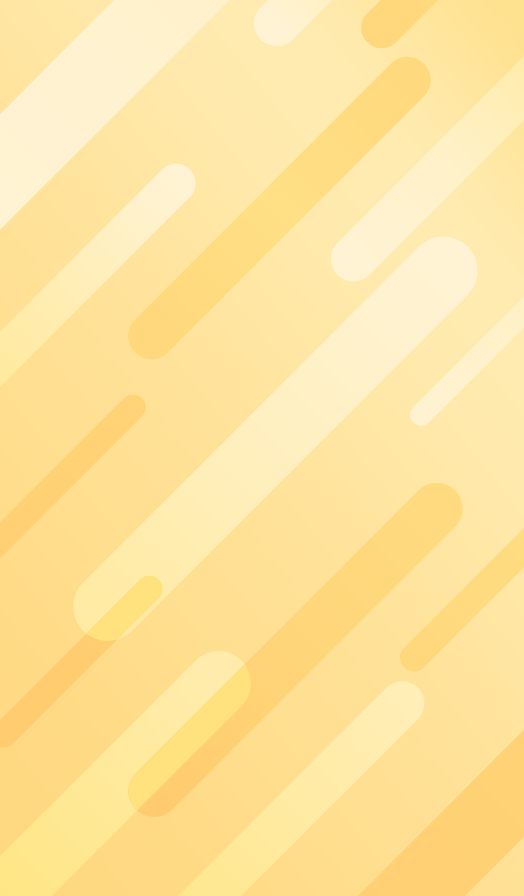
Write a Shadertoy shader that draws this background.

```glsl
const vec2 SLANT = vec2(0.70710678);
const int LIGHT_COUNT = 8;
const int DARK_COUNT = 7;

// Each bar: lower-left end (x, y), length, radius, in canvas heights
const vec4 LIGHT_BARS[LIGHT_COUNT] = vec4[](
    vec4(-0.078, 0.730, 0.492, 0.0456),
    vec4(-0.039, 0.560, 0.333, 0.0218),
    vec4(0.309, 0.974, 0.100, 0.0255),
    vec4(0.3945, 0.711, 0.326, 0.0252),
    vec4(0.120, 0.323, 0.530, 0.0382),
    vec4(0.470, 0.537, 0.200, 0.0122),
    vec4(-0.039, -0.0456, 0.400, 0.0360),
    vec4(0.195, -0.039, 0.359, 0.0248));
const vec4 DARK_BARS[DARK_COUNT] = vec4[](
    vec4(0.426, 0.969, 0.100, 0.0228),
    vec4(0.169, 0.625, 0.404, 0.0260),
    vec4(-0.039, 0.358, 0.265, 0.0143),
    vec4(0.004, 0.180, 0.230, 0.0145),
    vec4(0.172, 0.117, 0.446, 0.0288),
    vec4(0.462, 0.266, 0.200, 0.0156),
    vec4(0.391, -0.068, 0.500, 0.0423));

// Tone at the lower end, middle and upper end of each bar
const vec3 LIGHT_TONES[LIGHT_COUNT] = vec3[](
    vec3(1.0, 0.97, 0.85), vec3(0.3, 0.65, 1.0), vec3(1.0, 0.85, 0.7),
    vec3(1.0, 0.85, 0.45), vec3(0.45, 0.78, 1.0), vec3(0.97, 0.9, 0.8),
    vec3(0.0, 0.28, 0.55), vec3(0.15, 0.42, 0.65));
const vec3 DARK_TONES[DARK_COUNT] = vec3[](
    vec3(0.55, 0.6, 0.65), vec3(0.55, 0.92, 0.62), vec3(0.2, 0.28, 0.35),
    vec3(0.05, 0.1, 0.2), vec3(0.02, 0.45, 0.68), vec3(0.55, 0.7, 0.75),
    vec3(0.2, 0.3, 0.4));

const vec3 YELLOW = vec3(1.0, 0.895, 0.49);
const vec3 CREAM = vec3(1.0, 0.952, 0.83);
const vec3 ORANGE = vec3(1.0, 0.795, 0.43);
const vec3 GOLD = vec3(1.0, 0.885, 0.53);
const vec3 OVERLAP = vec3(1.0, 0.885, 0.49);

// Position along a bar, from 0 to 1
float barProgress(vec2 p, vec4 bar) {
    return clamp(dot(p - bar.xy, SLANT) / bar.z, 0.0, 1.0);
}

// Antialiased coverage of a slanted capsule
float barCoverage(vec2 p, vec4 bar, float pixel) {
    vec2 nearest = bar.xy + SLANT * bar.z * barProgress(p, bar);
    return clamp(0.5 - (distance(p, nearest) - bar.w) / pixel, 0.0, 1.0);
}

// Three-stop gradient along a bar
vec3 barColor(vec2 p, vec4 bar, vec3 tones, vec3 low, vec3 high) {
    float t = 2.0 * barProgress(p, bar);
    float tone = mix(tones.x, tones.y, min(t, 1.0));
    tone = mix(tone, tones.z, max(t - 1.0, 0.0));
    return mix(low, high, tone);
}

// Diagonal wash, brightest below the upper right corner
vec3 backdrop(vec2 p) {
    float u = 1.25 * p.x + p.y - 1.075;
    vec3 color = mix(vec3(1.0, 0.85, 0.51), vec3(1.0, 0.877, 0.575),
                     smoothstep(-0.95, -0.35, u));
    color = mix(color, vec3(1.0, 0.92, 0.69), smoothstep(-0.5, 0.3, u));
    return mix(color, vec3(1.0, 0.885, 0.56), smoothstep(0.3, 0.66, u));
}

void mainImage(out vec4 fragColor, in vec2 fragCoord) {
    float pixel = 1.0 / iResolution.y;
    vec2 p = fragCoord * pixel;
    vec3 color = backdrop(p);
    float lightMask = 0.0;
    float darkMask = 0.0;

    // Pale bars
    for (int i = 0; i < LIGHT_COUNT; i++) {
        float cover = barCoverage(p, LIGHT_BARS[i], pixel);
        vec3 tint = barColor(p, LIGHT_BARS[i], LIGHT_TONES[i], YELLOW, CREAM);
        color = mix(color, tint, cover);
        lightMask = max(lightMask, cover);
    }

    // Amber bars
    for (int i = 0; i < DARK_COUNT; i++) {
        float cover = barCoverage(p, DARK_BARS[i], pixel);
        vec3 tint = barColor(p, DARK_BARS[i], DARK_TONES[i], ORANGE, GOLD);
        color = mix(color, tint, cover);
        darkMask = max(darkMask, cover);
    }

    // Clear yellow where the two kinds cross
    color = mix(color, OVERLAP, lightMask * darkMask);
    fragColor = vec4(color, 1.0);
}
```
